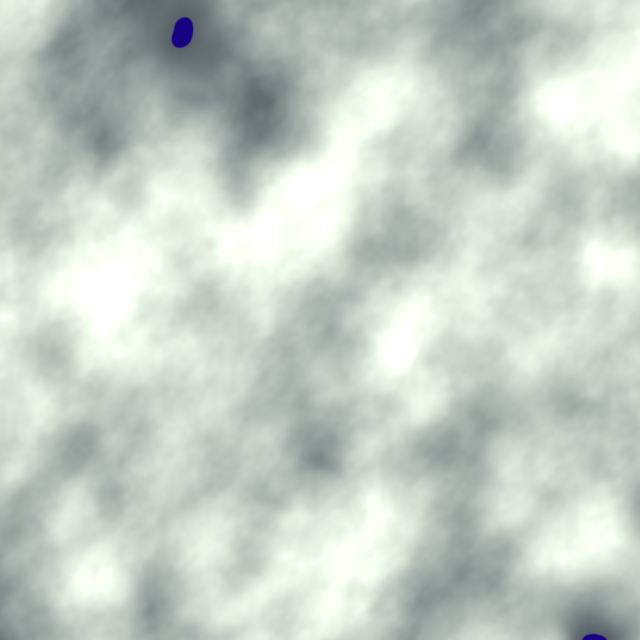
A Shadertoy shader for this texture:

```glsl
// Soft grey-green cloud cover with rare ink spots in its darkest hollows.
// Fractal value noise, leaning up to the right, sets the tone; two wells pull
// it down to a low point, and a cut just above that point turns to ink.

const vec3 SHADOW = vec3(0.44, 0.48, 0.49);
const vec3 MIST   = vec3(0.92, 0.96, 0.905);
const vec3 INK    = vec3(0.09, 0.0, 0.51);

const float CLOUD_CELLS = 6.4;   // largest noise cells across the canvas
const float LEAN_ANGLE  = 0.85;  // direction in which the clouds stretch
const float STRETCH     = 1.12;
const float CONTRAST    = 2.1;
const float MEAN_TONE   = 0.7;
const float CLOUD_FLOOR = -0.12; // darkest tone outside the wells
const float WELL_TONE   = -0.25; // tone at a well centre
const float INK_LEVEL   = -0.2;

float hash(vec2 cell) {
    return fract(sin(dot(cell, vec2(127.1, 311.7))) * 43758.5453);
}

mat2 rotation(float angle) {
    float c = cos(angle);
    float s = sin(angle);
    return mat2(c, -s, s, c);
}

float valueNoise(vec2 p) {
    vec2 cell = floor(p);
    vec2 f = fract(p);
    vec2 blend = f * f * (3.0 - 2.0 * f);
    float bottom = mix(hash(cell), hash(cell + vec2(1.0, 0.0)), blend.x);
    float top = mix(hash(cell + vec2(0.0, 1.0)), hash(cell + 1.0), blend.x);
    return mix(bottom, top, blend.y);
}

// Sum of turned octaves, scaled back to a mean of one half
float fractalNoise(vec2 p, int octaves, float gain) {
    mat2 turn = rotation(0.6);
    float sum = 0.0;
    float total = 0.0;
    float amplitude = 1.0;
    for (int i = 0; i < octaves; i++) {
        sum += amplitude * valueNoise(p);
        total += amplitude;
        p = turn * p * 2.0 + vec2(17.0, 31.0);
        amplitude *= gain;
    }
    return sum / total;
}

// Pulls the tone smoothly towards the low point around a centre
float sinkWell(float tone, vec2 p, vec2 centre, vec2 radii) {
    vec2 offset = (p - centre) / radii;
    return mix(tone, WELL_TONE, exp(-dot(offset, offset)));
}

void mainImage(out vec4 fragColor, in vec2 fragCoord) {
    vec2 uv = fragCoord / iResolution.xy;

    // Cloud tone: 0 is shadow, 1 is mist, above that burns out to white
    vec2 leaning = rotation(LEAN_ANGLE) * (uv - 0.5);
    leaning *= CLOUD_CELLS * vec2(1.0 / STRETCH, STRETCH);
    float clouds = fractalNoise(leaning + vec2(43.0, 28.0), 5, 0.47);
    float tone = MEAN_TONE + CONTRAST * (clouds - 0.5);
    tone = max(tone, CLOUD_FLOOR);

    // Dark wells, bent so that neither they nor their spots are round
    vec2 bend = vec2(valueNoise(uv * 22.0), valueNoise(uv * 22.0 + 50.0)) - 0.5;
    vec2 bent = uv + 0.02 * bend;
    vec2 wellRadii = vec2(0.065, 0.085);
    tone = sinkWell(tone, bent, vec2(0.28, 0.95), wellRadii);
    tone = sinkWell(tone, bent, vec2(0.93, -0.005), wellRadii);

    // Colour ramp and smooth-edged ink
    vec3 colour = clamp(mix(SHADOW, MIST, tone), 0.0, 1.0);
    float edge = max(fwidth(tone), 0.0005);
    float ink = 1.0 - smoothstep(-edge, edge, tone - INK_LEVEL);
    fragColor = vec4(mix(colour, INK, ink), 1.0);
}
```
